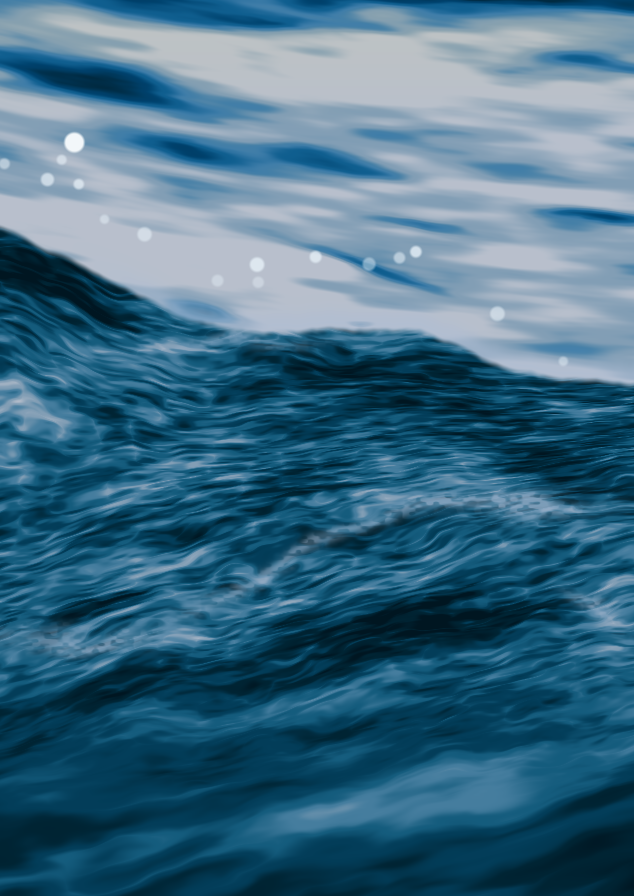
A WebGL 2 fragment shader for this texture:

```glsl
#version 300 es
precision highp float;
// A dark teal ocean swell in front of a pale, defocused sea.
// Warped noise drawn out along the flow makes the ripples; soft elliptical
// dabs place troughs, foam and light; a tone ramp turns it all into colour.
uniform vec2 u_resolution;
out vec4 fragColor;

float hash(vec2 p) {
  vec3 q = fract(p.xyx * .1031);
  q += dot(q, q.yzx + 33.33);
  return fract((q.x + q.y) * q.z);
}

float noise(vec2 p) {
  vec2 i = floor(p), f = fract(p);
  f = f * f * (3. - 2. * f);
  return mix(mix(hash(i), hash(i + vec2(1, 0)), f.x),
             mix(hash(i + vec2(0, 1)), hash(i + 1.), f.x), f.y);
}

float fbm(vec2 p) {
  float sum = 0., amp = .5;
  for (int i = 0; i < 4; i++) {
    sum += amp * noise(p);
    p = mat2(1.9, .25, -.25, 2.1) * p + 17.3;
    amp *= .5;
  }
  return sum / .94;
}

float ridge(vec2 p) {
  return 1. - abs(2. * noise(p) - 1.);
}

float bell(float x) {
  return exp(-x * x);
}

// Soft sheared ellipse
float dab(vec2 p, vec2 centre, vec2 radius, float slope) {
  vec2 d = p - centre;
  d.y -= slope * d.x;
  d /= radius;
  return exp(-dot(d, d));
}

float crestHeight(float x) {
  return .75 - .12 * smoothstep(-.042, .27, x) - .055 * smoothstep(.44, .62, x);
}

vec3 seaColour(float t) {
  vec3 c = mix(vec3(0, .085, .13), vec3(0, .14, .2), smoothstep(0., .17, t));
  c = mix(c, vec3(.01, .24, .35), smoothstep(.17, .34, t));
  c = mix(c, vec3(.08, .36, .49), smoothstep(.34, .48, t));
  c = mix(c, vec3(.27, .49, .62), smoothstep(.48, .64, t));
  c = mix(c, vec3(.51, .62, .71), smoothstep(.64, .8, t));
  return mix(c, vec3(.72, .75, .8), smoothstep(.8, 1., t));
}

// Defocused water behind the crest
vec3 farSea(vec2 p) {
  vec2 q = vec2(p.x, p.y + .2 * p.x - .1 * p.x * p.x);
  vec2 w = p + vec2(.03, .015) * (vec2(fbm(q * vec2(9, 26)), fbm(q * vec2(11, 38) + 8.)) - .5);
  float t = .87 - .55 * (fbm(q * vec2(5, 30) + 3.) - .5) + .3 * (noise(q * vec2(14, 85)) - .5);
  // Pale sheets of reflected sky
  t += .16 * dab(p, vec2(.36, .92), vec2(.35, .032), -.2) + .1 * dab(p, vec2(.3, .69), vec2(.25, .05), -.3);
  // Dark wave backs
  float dark = dab(w, vec2(.09, .915), vec2(.17, .026), -.2) * 1.4;
  dark += dab(w, vec2(.32, .974), vec2(.15, .011), -.06);
  dark += dab(w, vec2(.64, .928), vec2(.13, .014), 0.);
  dark += dab(w, vec2(.21, .832), vec2(.07, .015), -.2);
  dark += dab(w, vec2(.36, .825), vec2(.07, .012), -.2);
  dark += dab(w, vec2(.46, .748), vec2(.09, .009), -.2);
  dark += dab(w, vec2(.41, .7), vec2(.08, .008), -.35);
  dark += dab(w, vec2(.66, .757), vec2(.07, .007), -.1);
  dark += dab(w, vec2(.405, .641), vec2(.018, .005), -.1);
  dark += dab(w, vec2(.24, .645), vec2(.045, .009), -.2);
  dark += dab(w, vec2(.55, 1.003), vec2(.33, .013), 0.);
  t = max(t - .43 * min(dark, 1.3) - .25 * smoothstep(.96, 1., p.y), .22);
  vec3 c = seaColour(t);
  c += vec3(-.02, .01, .07) * smoothstep(.1, .4, t) * (1. - smoothstep(.5, .8, t));
  return c + vec3(.02, .01, -.03) * smoothstep(.84, .97, p.y) * smoothstep(.6, .9, t);
}

// Rippled face of the near swell
vec3 nearSea(vec2 p, float crest) {
  float upper = smoothstep(.4, .65, p.y), focus = smoothstep(.08, .34, p.y);
  vec2 q = vec2(p.x, p.y - mix(.24 * p.x, .55 * (crest - .6), upper));
  q += vec2(.05, .055) * (vec2(fbm(q * vec2(6, 10)), fbm(q * vec2(7, 11) + 31.)) - .5);
  vec2 w = p + .05 * (vec2(fbm(q * vec2(8, 18)), fbm(q * vec2(9, 20) + 5.)) - .5);
  float t = .36 + .75 * (fbm(q * vec2(4, 16) + 2.) - .5);
  t += .18 * (ridge(q * vec2(8, 38)) - .5);
  t += (.08 + .2 * focus) * (noise(q * vec2(18, 95) + 9.) - .5);
  t += focus * .26 * (noise(q * vec2(34, 190)) + noise(q * vec2(62, 330)) - 1.);
  t += focus * .16 * (pow(ridge(q * vec2(24, 120)), 3.) - .25);
  // Troughs
  t -= .27 * dab(w, vec2(.03, .69), vec2(.09, .045), -.4);
  t -= .25 * dab(w, vec2(.4, .59), vec2(.2, .033), -.1);
  t -= .36 * dab(w, vec2(.62, .482), vec2(.07, .022), -.2);
  t -= .22 * dab(w, vec2(.3, .445), vec2(.07, .022), .3);
  t -= .22 * dab(w, vec2(.22, .404), vec2(.05, .015), .1);
  t -= .24 * dab(w, vec2(.48, .297), vec2(.13, .024), .2);
  t -= .18 * dab(w, vec2(.32, .165), vec2(.25, .035), .12) + .18 * (1. - smoothstep(0., .13, p.y));
  // Lit slopes and foam
  t += .16 * dab(w, vec2(.14, .6), vec2(.11, .018), .25) + .25 * dab(w, vec2(.02, .51), vec2(.05, .022), .3);
  t += .18 * dab(w, vec2(.64, .545), vec2(.08, .012), -.15) + .13 * dab(w, vec2(.36, .105), vec2(.2, .012), .25);
  float foamLine = .3 + .135 * smoothstep(.13, .52, w.x);
  float foam = .8 * bell((w.y - foamLine) / .009) * smoothstep(.15, .27, p.x) * (1. - smoothstep(.52, .68, p.x));
  foam += dab(w, vec2(.09, .288), vec2(.09, .01), 0.) + dab(w, vec2(.58, .435), vec2(.08, .017), 0.);
  foam += dab(w, vec2(.67, .322), vec2(.025, .014), -.7) + .6 * dab(w, vec2(.26, .618), vec2(.1, .008), .1);
  float bubbles = .55 + .45 * smoothstep(.25, .65, noise(p * vec2(150, 260)));
  return mix(seaColour(t), vec3(.62, .7, .8), min(foam, 1.) * bubbles * .75);
}

void main() {
  vec2 p = gl_FragCoord.xy / u_resolution.y;
  float crest = crestHeight(p.x) + .016 * (fbm(vec2(p.x * 20., 4)) - .5);
  float above = p.y - crest;
  vec3 far = farSea(p);
  far = mix(far, vec3(.68, .74, .83), .6 * bell((above - .008) / .016) * smoothstep(.07, .2, p.x));
  vec3 colour = mix(nearSea(p, crest), far, smoothstep(-.005, .005, above));
  // Round sun glints, denser on the left
  for (int i = 0; i < 15; i++) {
    float k = float(i), x = .69 * pow(hash(vec2(k, 3)), 1.7);
    vec2 centre = vec2(x, crestHeight(x) + .012 + .11 * hash(vec2(k, 7)));
    float radius = .005 + .004 * hash(vec2(k, 11));
    float disc = 1. - smoothstep(radius - .002, radius + .002, distance(p, centre));
    colour = mix(colour, vec3(.9, .94, .97), disc * (.4 + .55 * hash(vec2(k, 13))));
  }
  float sun = 1. - smoothstep(.009, .013, distance(p, vec2(.083, .841)));
  colour = mix(colour, vec3(.95, .97, .98), sun);
  fragColor = vec4(clamp(colour, 0., 1.), 1);
}
```
